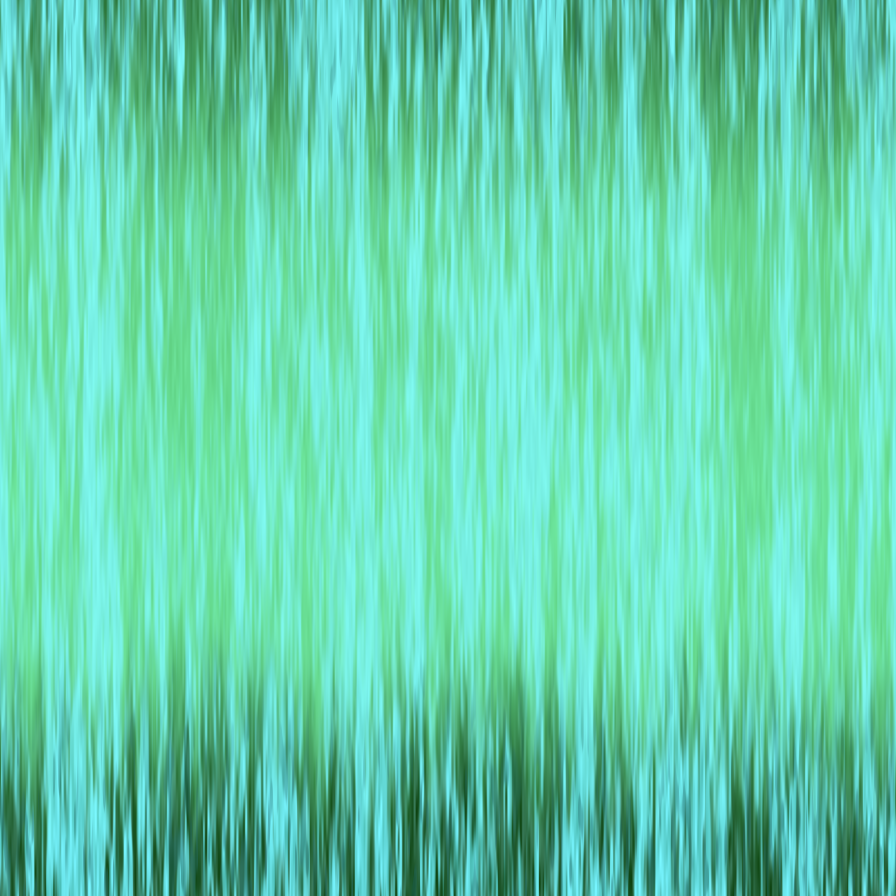
Give the GLSL for this texture, as a Shadertoy shader.

```glsl
// Fine vertical fibres of aqua over green, bright across the middle and
// fading to dark green at the bottom and, more lightly, at the top.
// Staggered strand noise makes the fibres; layered sines sway broad columns.

#define AQUA        vec3(0.480, 0.950, 0.910)
#define GREEN       vec3(0.390, 0.830, 0.530)
#define DARK_GREEN  vec3(0.140, 0.370, 0.210)
#define DEEP_AQUA   vec3(0.390, 0.860, 0.870)
#define FIBRE_SCALE vec2(25.0, 0.9)
#define FIBRE_LOW   0.320
#define FIBRE_HIGH  0.665
#define BOTTOM_FADE 0.30
#define TOP_FADE    0.70
#define TOP_DEPTH   0.66

const float TAU = 6.2831853;

float hash(vec2 p) {
    vec3 q = fract(vec3(p.xyx) * 0.1031);
    q += dot(q, q.yzx + 33.33);
    return fract((q.x + q.y) * q.z);
}

// One strand: smooth values along y, shifted by its own amount
float strandValue(float id, float y) {
    y += 17.0 * hash(vec2(id, 5.7));
    float cell = floor(y);
    float f = fract(y);
    f = f * f * (3.0 - 2.0 * f);
    return mix(hash(vec2(id, cell)), hash(vec2(id, cell + 1.0)), f);
}

// Neighbouring strands blended, so no row of the noise lines up
float strandNoise(vec2 p) {
    float id = floor(p.x);
    float f = fract(p.x);
    f = f * f * (3.0 - 2.0 * f);
    return mix(strandValue(id, p.y), strandValue(id + 1.0, p.y), f);
}

// Weighted layers, each finer than the last; the widest one is weak
float fibres(vec2 uv) {
    vec2 scale = FIBRE_SCALE;
    float sum = 0.0;
    float total = 0.0;
    for (int i = 0; i < 5; i++) {
        float layer = float(i);
        float weight = 1.0 - 0.055 * (layer - 3.0) * (layer - 3.0);
        sum += weight * strandNoise(uv * scale + layer * vec2(137.0, 11.3));
        total += weight;
        scale *= vec2(2.0, 2.1);
    }
    return sum / total;
}

// Broad light and dark columns
float columns(float x) {
    return 0.65 * cos(TAU * 3.2 * (x - 0.34))
         + 0.35 * cos(TAU * 12.0 * (x - 0.65));
}

void mainImage(out vec4 fragColor, in vec2 fragCoord) {
    vec2 uv = fragCoord / iResolution.xy;
    float column = columns(uv.x);
    float fibre = fibres(uv) + 0.012 * column;

    // Ragged dark bands at both ends
    float ragged = strandNoise(uv * vec2(110.0, 3.0) + 71.0) - 0.5;
    float height = uv.y + 0.10 * ragged + 0.02 * column;
    float bottom = 1.0 - smoothstep(0.03, BOTTOM_FADE, height);
    float top = TOP_DEPTH * smoothstep(TOP_FADE, 1.04, uv.y + 0.08 * ragged);
    float shade = max(bottom, top);

    // Aqua is fullest just above the lower band; contrast grows in the dark
    float lift = 0.025 * exp(-pow((uv.y - 0.36) / 0.12, 2.0));
    float squeeze = 0.07 * shade;
    float aqua = smoothstep(FIBRE_LOW + squeeze, FIBRE_HIGH - squeeze, fibre + lift);

    // Ground and strands darken separately
    vec3 ground = mix(GREEN, DARK_GREEN, shade);
    float glow = exp(-pow((uv.y - 0.43) / 0.20, 2.0));
    ground += glow * vec3(0.02, 0.05, 0.06);
    vec3 strand = mix(AQUA, DEEP_AQUA, shade);
    vec3 color = mix(ground, strand, aqua);

    // Hair-thin grain, with bluish gaps near the ends
    float grain = strandNoise(uv * vec2(430.0, 26.0) + 19.0) - 0.5;
    color += grain * (0.07 + 0.20 * shade) * vec3(0.7, 0.9, 1.2);
    float gap = smoothstep(0.62, 0.85, strandNoise(uv * vec2(300.0, 20.0) + 53.0));
    color = mix(color, vec3(0.14, 0.42, 0.40), 0.45 * gap * shade);

    fragColor = vec4(clamp(color, 0.0, 1.0), 1.0);
}
```
